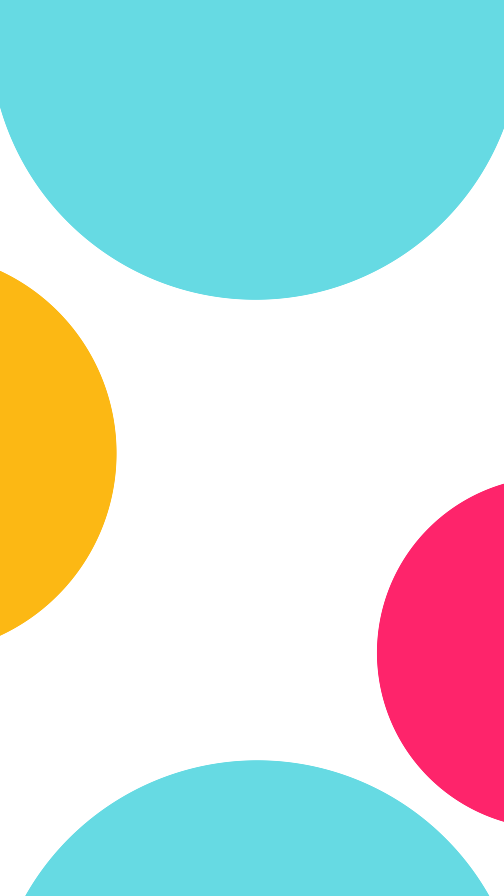
Write a Shadertoy shader that draws this background.

```glsl
// Paints a disc with a one-pixel soft edge
void paintDisc(inout vec3 color, vec2 p, vec2 center, float radius, vec3 tint) {
    float pixel = 1.0 / iResolution.y;
    float dist = length(p - center) - radius;
    color = mix(color, tint, 1.0 - smoothstep(-0.5 * pixel, 0.5 * pixel, dist));
}

void mainImage(out vec4 fragColor, in vec2 fragCoord) {
    // Centered coordinates in units of canvas height
    vec2 p = (fragCoord - 0.5 * iResolution.xy) / iResolution.y;

    vec3 aqua = vec3(0.40, 0.855, 0.89);
    vec3 amber = vec3(0.99, 0.72, 0.08);
    vec3 pink = vec3(0.995, 0.14, 0.42);
    vec3 color = vec3(1.0);

    // Large discs at the top and bottom
    paintDisc(color, p, vec2(0.0039, 0.4620), 0.2966, aqua);
    paintDisc(color, p, vec2(0.0059, -0.6458), 0.2973, aqua);

    // Side discs, cut off by the left and right borders
    paintDisc(color, p, vec2(-0.3757, -0.0059), 0.2246, amber);
    paintDisc(color, p, vec2(0.3359, -0.2285), 0.1965, pink);

    fragColor = vec4(color, 1.0);
}
```
